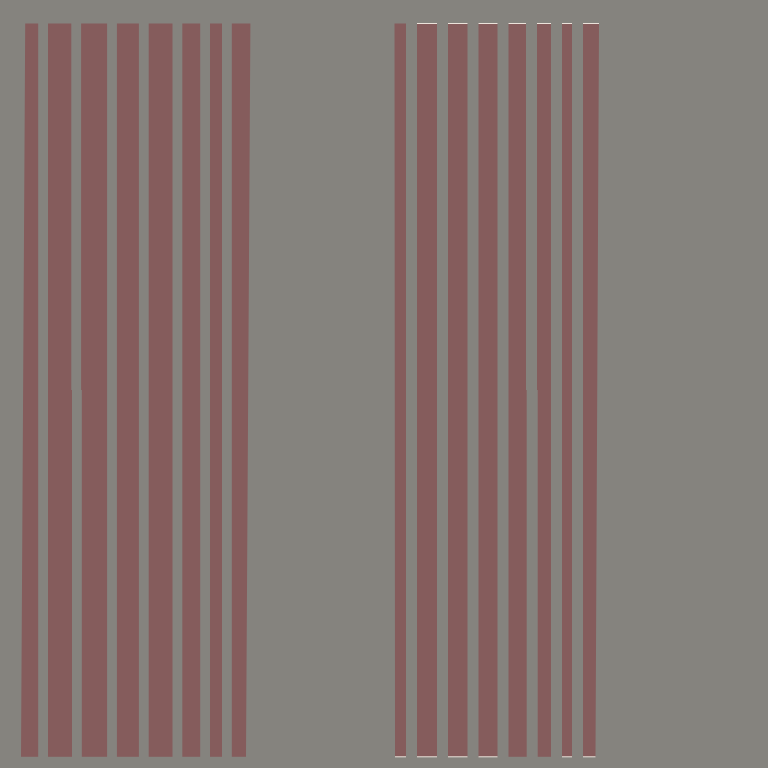
Reproduce this pattern procedurally as a Shadertoy shader.

```glsl
#define GRID 768.0
#define BACKDROP vec3(0.520, 0.514, 0.496)
#define STRIPE vec3(0.520, 0.360, 0.360)
#define CAP vec3(0.92, 0.89, 0.86)
#define BOTTOM 11.2
#define TOP 744.5
#define SEAM 378.0
#define STEP 0.7
#define CAP_SIZE 1.0

// Share of a pixel covered by the interval from lo to hi
float span(float x, float lo, float hi, float pixel) {
    float left = max(x - 0.5 * pixel, lo);
    float right = min(x + 0.5 * pixel, hi);
    return clamp((right - left) / pixel, 0.0, 1.0);
}

// Stripes laid side by side: the outer edges lean, one gap steps at the seam
vec3 stripeGroup(vec3 color, vec2 p, vec2 pixel, float start, float gap,
                 float widths[8], vec2 lean, int steppedGap, bool capped) {
    float fall = clamp((TOP - p.y) / (TOP - BOTTOM), 0.0, 1.0);
    float shift = p.y < SEAM ? STEP : 0.0;
    float body = span(p.y, BOTTOM, TOP, pixel.y);
    float topCap = span(p.y, TOP - 0.5, TOP - 0.5 + CAP_SIZE, pixel.y);
    float bottomCap = span(p.y, BOTTOM - 0.5, BOTTOM - 0.5 + CAP_SIZE, pixel.y);
    float x = start;

    for (int i = 0; i < 8; i++) {
        float lo = x;
        float hi = x + widths[i];
        if (i == 0) lo -= lean.x * fall;
        if (i == 7) hi -= lean.y * fall;
        if (i == steppedGap) hi += shift;
        if (i == steppedGap + 1) lo += shift;

        float across = span(p.x, lo, hi, pixel.x);
        color = mix(color, STRIPE, across * body);

        // Pale hairlines on some stripe ends
        if (capped) {
            float ends = i > 0 ? topCap : 0.0;
            if (i != 4 && i != 5) ends = max(ends, bottomCap);
            color = mix(color, CAP, across * ends);
        }
        x += widths[i] + gap;
    }
    return color;
}

void mainImage(out vec4 fragColor, in vec2 fragCoord) {
    vec2 pixel = GRID / iResolution.xy;
    vec2 p = fragCoord * pixel;

    float wideSet[8] = float[8](13.0, 23.3, 26.0, 22.0, 23.8, 17.9, 12.0, 18.6);
    float slimSet[8] = float[8](11.5, 20.0, 19.5, 19.0, 17.5, 14.0, 10.0, 16.0);

    vec3 color = BACKDROP;
    color = stripeGroup(color, p, pixel, 25.2, 9.8, wideSet, vec2(4.2, 4.4), 1, false);
    color = stripeGroup(color, p, pixel, 394.5, 11.0, slimSet, vec2(-0.5, 3.5), 4, true);
    fragColor = vec4(color, 1.0);
}
```
